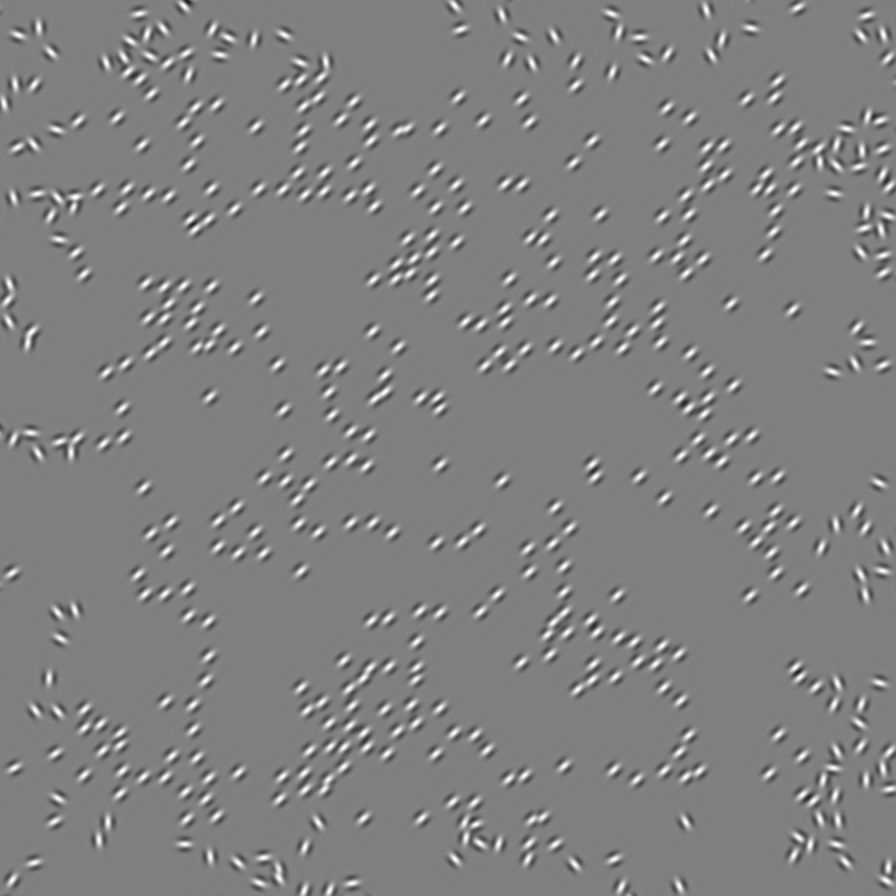
Reproduce this pattern procedurally as a Shadertoy shader.

```glsl
// Scattered Gabor grains on mid grey: parallel inside a central square,
// turned at random along the border. Grains sit on a jittered grid and are
// thinned by ridged value noise, so that they gather in loose chains.

const float PI = 3.14159265;

float hash(vec2 p) {
    return fract(sin(dot(p, vec2(127.1, 311.7))) * 43758.5453);
}

float valueNoise(vec2 p) {
    vec2 i = floor(p), f = fract(p);
    f = f * f * (3.0 - 2.0 * f);
    return mix(mix(hash(i), hash(i + vec2(1, 0)), f.x),
               mix(hash(i + vec2(0, 1)), hash(i + vec2(1, 1)), f.x), f.y);
}

// Gaussian blob crossed by a cosine wave; stripes run along the angle
float gabor(vec2 d, float angle) {
    const float sigma = 0.0052, wavelength = 0.0152;
    float across = dot(d, vec2(-sin(angle), cos(angle)));
    return exp(-dot(d, d) / (2.0 * sigma * sigma)) * cos(2.0 * PI * across / wavelength);
}

// Chance that a grid cell holds a grain, high along winding filaments
float density(vec2 p) {
    float ridge = abs(valueNoise(p * 11.0 + 17.0) - 0.5);
    return mix(0.1, 0.82, 1.0 - smoothstep(0.0, 0.19, ridge));
}

void mainImage(out vec4 fragColor, in vec2 fragCoord) {
    const float cells = 40.0;
    vec2 uv = fragCoord / iResolution.xy;
    vec2 home = floor(uv * cells);
    float wave = 0.0;

    // Sum the grains of the surrounding cells
    for (int y = -1; y <= 1; y++) {
        for (int x = -1; x <= 1; x++) {
            vec2 cell = home + vec2(x, y);
            vec2 jitter = vec2(hash(cell + 3.7), hash(cell + 61.3)) - 0.5;
            vec2 center = (cell + 0.5 + 0.66 * jitter) / cells;
            if (hash(cell + 29.1) > density(center)) continue;

            // Shared direction in the square, free direction outside it
            vec2 fromMiddle = abs(center - 0.5);
            bool inside = max(fromMiddle.x, fromMiddle.y) < 0.415;
            float angle = inside ? radians(42.0) : PI * hash(cell + 83.9);
            wave += gabor(uv - center, angle);
        }
    }

    fragColor = vec4(vec3(clamp(0.5 + 0.5 * wave, 0.0, 1.0)), 1.0);
}
```
